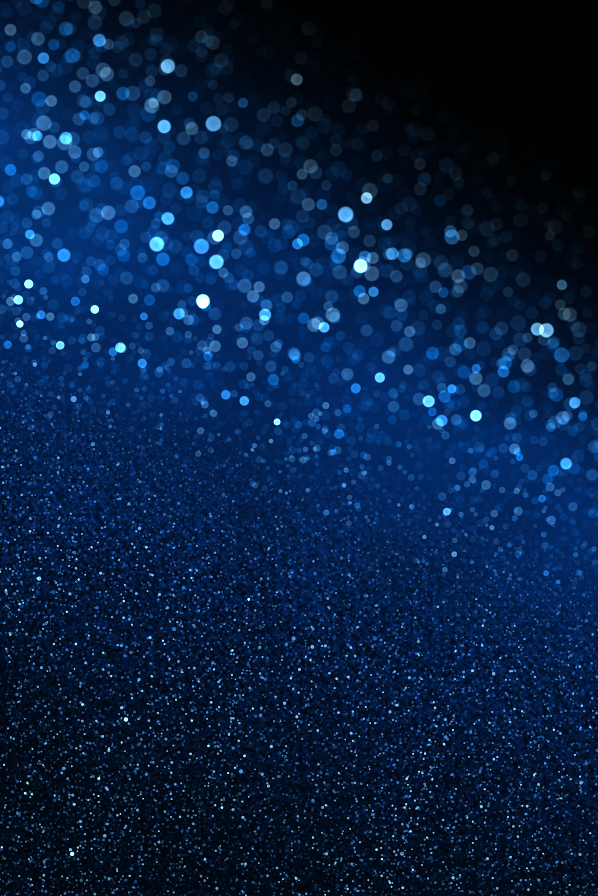
Write a WebGL 1 fragment shader that draws this background.

```glsl
precision highp float;
// Blue glitter under shallow focus: a dark field of fine sparkling grains
// rises through a blue band into soft bokeh discs and a black corner.
// Jittered grids scatter the discs; two slanted axes set focus and light.

uniform vec2 u_resolution;

#define FOCUS_SLOPE 0.35
#define SHADE_SLOPE 0.65
#define BOKEH_RADIUS 0.0084
#define BOKEH_CELL 0.025
#define BOKEH_GAIN 1.35
#define HAZE_GAIN 0.34
#define MIDDLE_GAIN 0.50
#define GRAIN_CELL 0.0036
#define GRAIN_GAIN 0.95
#define SPARKLE_GAIN 1.5

const vec3 DEEP = vec3(0.006, 0.030, 0.070);
const vec3 NAVY = vec3(0.012, 0.090, 0.240);
const vec3 ROYAL = vec3(0.010, 0.145, 0.360);
const vec3 AZURE = vec3(0.030, 0.400, 0.700);
const vec3 ICE = vec3(0.720, 0.950, 1.000);
const vec3 STEEL = vec3(0.120, 0.390, 0.680);

float hash(vec2 p) {
  return fract(sin(dot(p, vec2(127.1, 311.7))) * 43758.545);
}

float noise(vec2 p) {
  vec2 i = floor(p);
  vec2 f = fract(p);
  f = f * f * (3.0 - 2.0 * f);
  float low = mix(hash(i), hash(i + vec2(1.0, 0.0)), f.x);
  float high = mix(hash(i + vec2(0.0, 1.0)), hash(i + 1.0), f.x);
  return mix(low, high, f.y);
}

// Height above the slanted plane of focus.
float focusHeight(vec2 p) {
  return p.y + FOCUS_SLOPE * p.x;
}

// Scattered discs; a higher rarity leaves fewer bright ones.
vec3 discs(vec2 p, float cell, float radius, float rarity, vec3 dim, float seed) {
  float pixel = 1.0 / u_resolution.y;
  vec2 home = floor(p / cell);
  vec3 light = vec3(0.0);
  for (int j = -1; j <= 1; j++) {
    for (int i = -1; i <= 1; i++) {
      vec2 id = home + vec2(float(i), float(j));
      vec2 key = id + seed;
      vec2 center = (id + vec2(hash(key), hash(key + 37.3))) * cell;
      float r = radius * mix(0.65, 1.05, hash(key + 71.9));
      float d = distance(p, center);
      float soft = max(0.6 * pixel, 0.16 * r);
      float mask = 1.0 - smoothstep(r - soft, r + soft, d);
      float rim = 0.8 + 0.2 * min(d / r, 1.0);
      float power = pow(hash(key + 13.7), rarity);
      light += mask * rim * power * mix(dim, ICE, power * power * power);
    }
  }
  return light;
}

// Blue band over a dark floor, fading to black at the upper right.
vec3 backdrop(vec2 p, float s, float lit) {
  float band = (s - 0.70) / 0.20;
  vec3 color = mix(DEEP, NAVY, smoothstep(0.10, 0.55, s));
  color = mix(color, ROYAL, exp(-band * band));
  color *= 0.88 + 0.24 * noise(p * 14.0);
  return color * lit + vec3(0.001, 0.004, 0.008);
}

void main() {
  vec2 p = gl_FragCoord.xy / u_resolution.y;
  float s = focusHeight(p);
  float shade = p.y + SHADE_SLOPE * p.x;
  float lit = 1.0 - smoothstep(0.84, 1.22, shade);
  float sharp = 1.0 - smoothstep(0.42, 0.66, s);
  vec3 color = backdrop(p, s, lit);

  // Tiny dark gaps roughen the floor.
  color *= mix(1.0, 0.35 + 1.2 * noise(p / 0.0028), sharp);

  // Bokeh grows with distance from the focus plane.
  float blur = smoothstep(0.42, 0.86, s);
  float radius = mix(0.0018, BOKEH_RADIUS, blur);
  float glow = smoothstep(0.42, 0.68, s) * (1.0 - smoothstep(0.92, 1.24, shade));
  vec3 tint = mix(AZURE * 0.8, AZURE, glow);
  for (int i = 0; i < 2; i++) {
    float k = float(i);
    color += HAZE_GAIN * glow * discs(p, 0.015 + 0.004 * k, radius, 2.5, tint * 0.85, 11.0 + 53.0 * k);
    color += BOKEH_GAIN * glow * discs(p, BOKEH_CELL + 0.005 * k, radius, 8.0, tint, 29.0 + 47.0 * k);
  }

  // Light pools softly along the left side of the bokeh.
  vec2 pool = (p - vec2(0.02, 0.80)) / vec2(0.20, 0.13);
  color += 0.12 * AZURE * exp(-dot(pool, pool));

  // Half-focused flecks bridge the grains and the bokeh.
  float bridge = (s - 0.59) / 0.10;
  float fleckRadius = mix(0.0013, 0.0040, smoothstep(0.46, 0.72, s));
  color += MIDDLE_GAIN * exp(-bridge * bridge) * discs(p, 0.0085, fleckRadius, 3.5, AZURE, 157.0);

  // Fine grains lie in focus on the lower slope.
  float patches = 0.75 + 0.5 * noise(p * 9.0 + 5.0);
  for (int i = 0; i < 3; i++) {
    float k = float(i);
    float cell = GRAIN_CELL * (1.0 + 0.6 * k);
    color += GRAIN_GAIN * sharp * patches * discs(p, cell, 0.0012 + 0.0003 * k, 5.0 + k, STEEL, 83.0 + 31.0 * k);
  }

  // Rare sparkles gather toward the lower left.
  float gather = mix(1.0, 0.55, smoothstep(0.1, 0.6, p.x));
  color += SPARKLE_GAIN * sharp * gather * discs(p, 0.015, 0.0023, 14.0, AZURE, 211.0);

  gl_FragColor = vec4(min(color, 1.0), 1.0);
}
```
